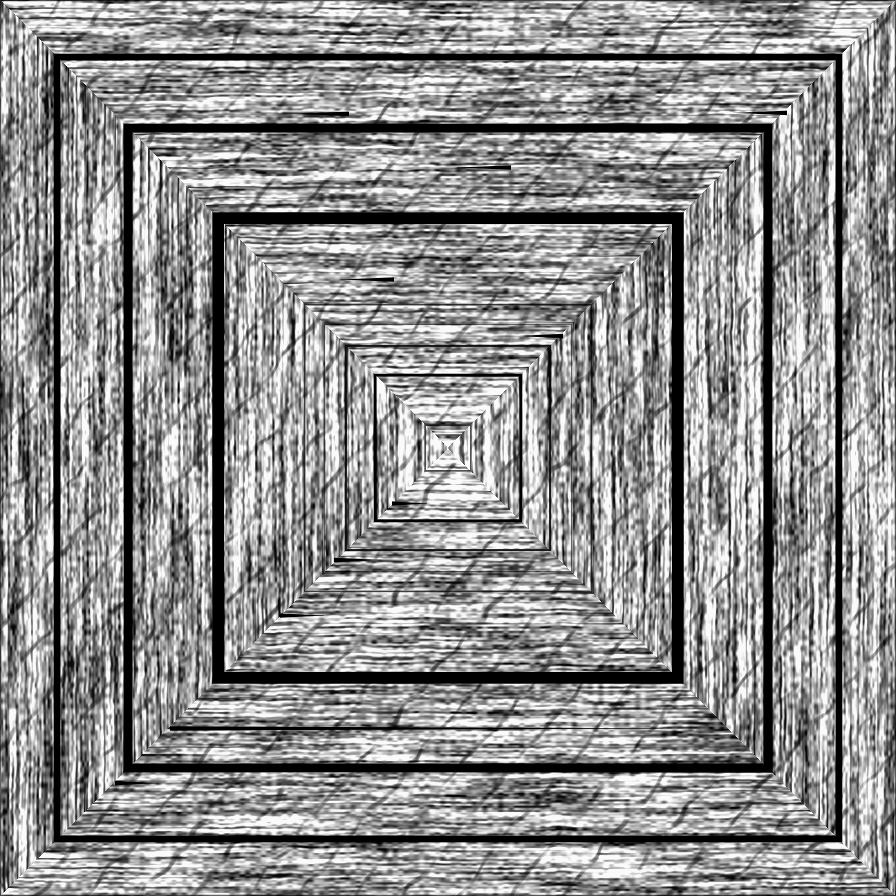
Write a Shadertoy shader that draws this pattern.

```glsl
// Nested square frames of woven grey thread around the canvas centre.
// The square distance picks the thread, the position along each side drives
// streak noise; black frames, tapered ink strokes and slanted seams lie on top.

float hash(vec2 p) {
    vec3 q = fract(vec3(p.xyx) * 0.1031);
    q += dot(q, q.yzx + 33.33);
    return fract((q.x + q.y) * q.z);
}

float noise(vec2 p) {
    vec2 cell = floor(p), f = fract(p);
    f = f * f * (3.0 - 2.0 * f);
    return mix(mix(hash(cell), hash(cell + vec2(1, 0)), f.x),
               mix(hash(cell + vec2(0, 1)), hash(cell + vec2(1, 1)), f.x), f.y);
}

// Smooth band of the given half width around zero
float band(float dist, float halfWidth, float px) {
    return clamp((halfWidth - abs(dist)) / px + 0.5, 0.0, 1.0);
}

// Streaky thread: long runs, broad runs and short fibres
float threadTone(float d, float along, float side) {
    float fine = noise(vec2(d * 420.0 + side * 431.0, along * 16.0 + 40.0));
    float broad = noise(vec2(d * 150.0 + side * 217.0, along * 9.0 + 80.0));
    float fibre = noise(vec2(d * 400.0 + side * 613.0, along * 170.0 + 200.0));
    return 0.66 + (fine - 0.5) * 0.85 + (broad - 0.5) * 0.4 + (fibre - 0.5) * 0.65;
}

// Thin lines nested like steps, darkest towards the corners
float stepLines(float d, float along, float side, float px) {
    float lane = floor(d * 95.0);
    float offset = (hash(vec2(lane, 7.0)) - 0.5) * 0.5;
    float line = band((fract(d * 95.0) - 0.5 - offset) / 95.0, 0.0009, px);
    float corner = pow(abs(along) / max(d, 0.001), 5.0);
    float wear = noise(vec2(along * 12.0 + 30.0, lane + side * 53.0));
    return line * wear * mix(0.35, 0.95, corner);
}

// Solid square frames: radius, half width, strength
float frames(float d, float px) {
    vec3 frame[9] = vec3[9](
        vec3(0.4363, 0.0038, 1.0), vec3(0.357, 0.005, 1.0),
        vec3(0.2565, 0.0066, 1.0), vec3(0.160, 0.0009, 0.75),
        vec3(0.138, 0.0008, 0.6), vec3(0.114, 0.0012, 0.9),
        vec3(0.0813, 0.0016, 1.0), vec3(0.0255, 0.0009, 0.7),
        vec3(0.4995, 0.0009, 0.6));
    float ink = 0.0;
    for (int i = 0; i < 9; i++)
        ink = max(ink, band(d - frame[i].x, frame[i].y, px) * frame[i].z);
    return ink;
}

// Tapered strokes: thick end and length; upper ones run left, lower ones right
float strokes(vec2 p, float px) {
    vec3 stroke[10] = vec3[10](
        vec3(0.378, 0.374, 0.06), vec3(0.128, 0.125, 0.05),
        vec3(-0.06, 0.188, 0.06), vec3(-0.11, 0.373, 0.07),
        vec3(0.07, 0.313, 0.06), vec3(-0.31, -0.313, 0.55),
        vec3(-0.127, -0.125, 0.055), vec3(-0.188, -0.187, 0.05),
        vec3(-0.063, -0.062, 0.04), vec3(-0.372, -0.374, 0.05));
    float ink = 0.0;
    for (int i = 0; i < 10; i++) {
        float u = (stroke[i].x - p.x) * sign(stroke[i].y) / stroke[i].z;
        float inside = step(0.0, u) * step(u, 1.0);
        ink = max(ink, inside * band(p.y - stroke[i].y, 0.0025 * (1.0 - u), px));
    }
    return ink;
}

// Broken seams that rise to the right
float seams(vec2 p) {
    float wobble = noise(p * 45.0 + 60.0) * 0.22;
    float phase = fract((p.x - p.y * 0.85) * 17.0 + wobble) - 0.5;
    return (1.0 - smoothstep(0.02, 0.08, abs(phase))) * noise(p * 90.0 + 100.0);
}

void mainImage(out vec4 fragColor, in vec2 fragCoord) {
    float px = 1.0 / iResolution.y;
    vec2 p = (fragCoord - 0.5 * iResolution.xy) * px;

    // Square coordinates: distance, place along the side, side number
    vec2 a = abs(p);
    bool flatSide = a.y > a.x;
    float d = max(a.x, a.y);
    float along = flatSide ? p.x : p.y;
    float side = flatSide ? 1.0 + step(0.0, p.y) : 3.0 + step(0.0, p.x);
    float bent = d + (noise(vec2(along * 40.0 + 50.0, side * 9.0)) - 0.5) * 0.0015;

    // Woven ground, lighter near the middle
    float tone = threadTone(bent, along, side);
    tone += 0.13 * (1.0 - smoothstep(0.0, 0.18, d));
    tone *= 1.0 - stepLines(bent, along, side, px);
    tone *= 1.0 - 0.6 * seams(p);

    // Black ink on top
    tone = clamp(tone, 0.03, 0.98);
    tone *= 1.0 - max(frames(d, px), strokes(p, px));
    fragColor = vec4(vec3(tone), 1.0);
}
```
